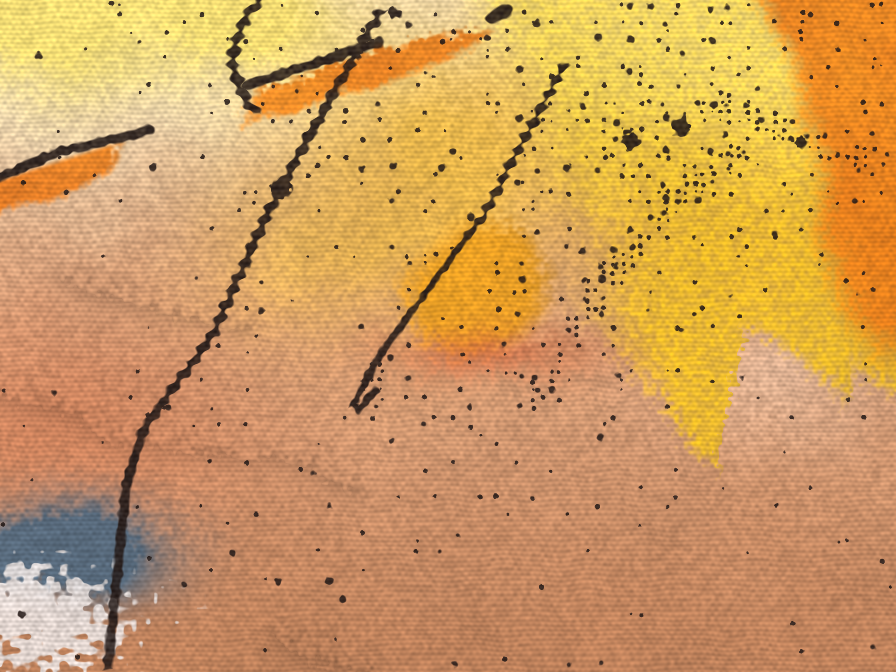
This texture is drawn by a WebGL 1 fragment shader. Its source:

```glsl
precision highp float;
// Stained canvas: warm washes over tan cloth with beaded ink and splatter.
// Soft blobs and noisy half-planes make the washes, kinked curves the ink,
// and crossed sine threads the weave.
uniform vec2 u_resolution;

float hash(vec2 p) {
  vec3 q = fract(p.xyx * 0.1031);
  q += dot(q, q.yzx + 33.33);
  return fract((q.x + q.y) * q.z);
}

float noise(vec2 p) {
  vec2 i = floor(p), f = fract(p);
  f = f * f * (3.0 - 2.0 * f);
  return mix(mix(hash(i), hash(i + vec2(1, 0)), f.x),
             mix(hash(i + vec2(0, 1)), hash(i + 1.0), f.x), f.y);
}

float fbm(vec2 p) {
  float sum = 0.0, amp = 0.5;
  for (int i = 0; i < 5; i++) {
    sum += amp * noise(p);
    p = p * 2.03 + 17.0;
    amp *= 0.5;
  }
  return sum;
}

float ramp(float a, float b, float x) { return smoothstep(a, b, x); }

float blob(vec2 p, float x, float y, float rx, float ry) {
  vec2 d = (p - vec2(x, y)) / vec2(rx, ry);
  return exp(-dot(d, d));
}

float seg(vec2 p, float ax, float ay, float bx, float by) {
  vec2 a = vec2(ax, ay), d = vec2(bx, by) - a;
  return length(p - a - d * clamp(dot(p - a, d) / dot(d, d), 0.0, 1.0));
}

// Chance of a drop: dense along dotted trails, sparse elsewhere
float dropChance(vec2 p) {
  float trail = min(seg(p, 0.95, 0.64, 0.86, 0.52), seg(p, 0.86, 0.52, 0.81, 0.42));
  trail = min(trail, min(seg(p, 0.98, 0.68, 1.1, 0.775), seg(p, 1.08, 0.835, 1.19, 0.79)));
  trail = min(trail, min(seg(p, 1.19, 0.79, 1.31, 0.76), seg(p, 0.565, 0.45, 0.55, 0.4)));
  return 0.025 + 0.6 * ramp(0.028, 0.004, trail)
    + 0.17 * blob(p, 0.95, 0.86, 0.36, 0.24) + 0.08 * blob(p, 0.8, 0.5, 0.25, 0.15);
}

float splatter(vec2 p, float cells, float size) {
  vec2 g = p * cells, id = floor(g) + cells;
  vec2 offset = 0.32 + 0.36 * vec2(hash(id), hash(id + 41.0));
  float r = size * (0.4 + 0.6 * hash(id + 83.0));
  float on = step(hash(id + 127.0), dropChance((id - cells + offset) / cells));
  return on * ramp(0.07, -0.07, length(fract(g) - offset) - r + 0.16 * (noise(g * 5.0) - 0.5));
}

float inkDistance(vec2 p) {
  float y = p.y, bead = sin(y * 300.0 + 2.0 * noise(p * 20.0));
  // Long drip
  float x = 0.16 + 0.1 * y + 0.21 * max(y - 0.28, 0.0) + 0.42 * max(y - 0.36, 0.0)
    - 0.27 * max(y - 0.5, 0.0) + 0.11 * max(y - 0.72, 0.0);
  float d = abs(p.x - x) * 0.88 - 0.0062 - 0.0028 * bead * ramp(0.25, 0.45, y);
  d = max(d, max(0.005 - y, y - 0.985));
  // Hooked drip
  x = 0.526 + 0.54 * (y - 0.4) + 0.2 * (max(y - 0.47, 0.0) - max(y - 0.68, 0.0));
  float hook = abs(p.x - x) * 0.85 - 0.0048 - 0.0035 * bead * ramp(0.6, 0.72, y);
  d = min(d, max(hook, abs(y - 0.65) - 0.255));
  d = min(d, min(seg(p, 0.526, 0.4, 0.531, 0.389), seg(p, 0.531, 0.389, 0.559, 0.418)) - 0.005);
  // Arc and brushed bars
  float bend = y - 0.913;
  d = min(d, max(abs(p.x - 0.347 - 5.2 * bend * bend) * 0.8 - 0.0055 - 0.003 * bead, 0.832 - y));
  float bar = min(seg(p, 0.365, 0.872, 0.451, 0.9), seg(p, 0.451, 0.9, 0.564, 0.937));
  bar = min(bar, min(seg(p, 0.0, 0.736, 0.087, 0.774), seg(p, 0.087, 0.774, 0.222, 0.806)));
  d = min(d, min(bar - 0.007, seg(p, 0.733, 0.973, 0.755, 0.986) - 0.009));
  // Blots
  float blot = min(length(p - vec2(0.939, 0.792)), length(p - vec2(1.013, 0.814)));
  blot = min(blot, length(p - vec2(0.419, 0.722)) - 0.003);
  blot = min(blot, min(length(p - vec2(1.19, 0.788)), length(p - vec2(0.587, 0.982))) + 0.005);
  return min(d, blot - 0.013 + 0.012 * (noise(p * 160.0) - 0.5));
}

void main() {
  vec2 p = gl_FragCoord.xy / u_resolution.y;
  float cloud = fbm(p * 7.0), grain = noise(p * 150.0) - 0.5;
  vec2 w = p + 0.07 * (vec2(fbm(p * 9.0 + 3.0), fbm(p * 9.0 + 31.0)) - 0.5) + 0.02 * grain;

  // Bare cloth, rosy left and cream above
  vec3 col = mix(vec3(0.75, 0.51, 0.36), vec3(0.85, 0.63, 0.48), ramp(0.0, 0.55, w.y));
  col = mix(col, vec3(0.81, 0.48, 0.33), 0.65 * blob(w, 0.08, 0.36, 0.28, 0.17));
  col = mix(col, vec3(0.93, 0.85, 0.71), ramp(0.52, 0.88, w.y - 0.1 * w.x + 0.12 * cloud - 0.06));
  col = mix(col, vec3(0.91, 0.74, 0.62), 0.8 * blob(w, 1.15, 0.44, 0.14, 0.09));
  // Soft yellow washes
  float pale = blob(w, 0.07, 0.96, 0.15, 0.1) + blob(w, 0.36, 0.98, 0.15, 0.09);
  col = mix(col, vec3(0.97, 0.88, 0.4), min(pale, 0.8));
  float haze = blob(w, 0.67, 0.76, 0.22, 0.19) + 0.45 * blob(w, 0.46, 0.63, 0.17, 0.13);
  col = mix(col, vec3(0.92, 0.72, 0.26), min(haze * (0.65 + cloud * 0.5), 0.88));
  col = mix(col, vec3(0.92, 0.62, 0.12), 0.9 * ramp(0.35, 0.7, blob(w, 0.71, 0.56, 0.12, 0.12)));
  // Yellow field with pointed lower tips
  float low = mix(1.37 - w.x, 1.305 - 0.72 * w.x, ramp(1.075, 1.095, w.x));
  low = mix(low, 0.954 - 0.4 * w.x, ramp(1.25, 1.265, w.x));
  float field = ramp(-0.06, 0.1, w.x - 1.08 + 0.38 * w.y) * ramp(-0.02, 0.03, w.y - low);
  field *= (1.0 - 0.75 * blob(w, 0.84, 0.64, 0.09, 0.08)) * (0.82 + 0.3 * grain);
  col = mix(col, mix(vec3(0.93, 0.74, 0.13), vec3(0.96, 0.84, 0.32), ramp(0.62, 0.95, w.y)), field);
  // Orange edge, brushed patches, red blush
  float orange = ramp(-0.025, 0.035, w.x - 1.41 + 0.27 * w.y) * ramp(0.44, 0.54, w.y);
  float upper = ramp(0.0, 0.015, 0.759 + 0.31 * p.x - w.y) * ramp(0.0, 0.02, w.y - 0.679 - 0.34 * w.x);
  upper *= ramp(0.36, 0.39, w.x) * ramp(0.73, 0.7, w.x) * ramp(0.96, 0.94, w.y);
  float side = ramp(0.0, 0.012, 0.738 + 0.32 * p.x - p.y) * ramp(0.0, 0.02, w.y - 0.655 - 0.5 * w.x);
  orange = max(orange, max(upper, side * ramp(0.19, 0.16, w.x)));
  col = mix(col, mix(vec3(0.89, 0.42, 0.1), vec3(0.92, 0.54, 0.12), cloud), 0.9 * orange);
  col = mix(col, vec3(0.8, 0.39, 0.24), 0.65 * blob(w, 0.73, 0.465, 0.14, 0.04));
  // Blue smudge and dry white scumble
  float blue = blob(w, 0.15, 0.18, 0.1, 0.065) + blob(w, 0.0, 0.18, 0.13, 0.055);
  col = mix(col, vec3(0.31, 0.41, 0.5), min(1.25 * blue, 0.92));
  float white = blob(w, 0.06, 0.085, 0.16, 0.072) + 0.8 * noise(p * 95.0);
  col = mix(col, vec3(0.91, 0.88, 0.87), 0.9 * ramp(0.82, 1.02, white));
  // Creases and woven threads
  float crease = min(seg(w, 0.1, 0.59, 0.36, 0.5), seg(w, 0.22, 0.355, 0.54, 0.28));
  crease = min(crease, min(seg(w, 0.0, 0.41, 0.19, 0.345), seg(w, 0.41, 0.06, 0.54, 0.0)));
  col *= 1.0 - 0.13 * exp(-crease * 90.0);
  vec2 thread = 6.2832 * (p * vec2(105, 135) + 0.7 * noise(p * 24.0));
  float weave = 0.55 * sin(thread.y) + 0.45 * sin(thread.x) * cos(thread.y * 0.5);
  col *= 0.99 + 0.085 * weave + 0.16 * grain + 0.1 * (cloud - 0.5);
  // Ink and drops
  float ink = inkDistance(p + 0.005 * (vec2(noise(p * 110.0), noise(p * 110.0 + 50.0)) - 0.5));
  float cover = ramp(0.002, -0.002, ink) * (0.9 + 0.2 * grain);
  cover = max(cover, 0.88 * max(splatter(p, 42.0, 0.24), splatter(p, 75.0, 0.3)));
  gl_FragColor = vec4(mix(col, vec3(0.15, 0.11, 0.1) + 0.03 * weave, cover), 1.0);
}
```
